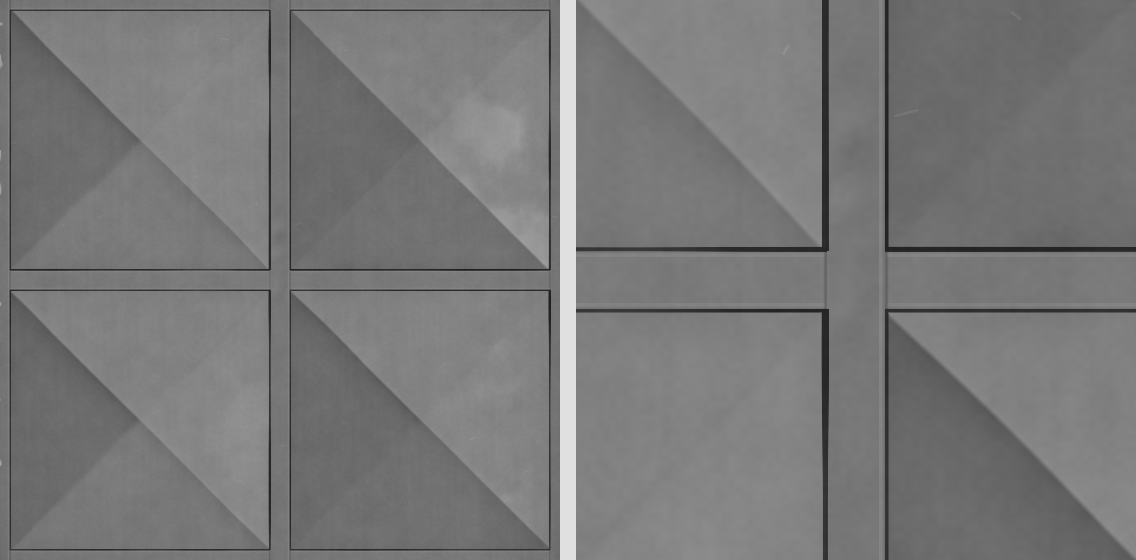
Left: the whole. Right: its middle third, enlarged.
Give the GLSL for this texture, as a WebGL 1 fragment shader.

```glsl
precision highp float;
// Grey painted sheet-metal door: two by two pyramid panels in a flat, dented frame.

uniform vec2 u_resolution;

#define PANELS 2.0         // panels across and down
#define HALF_PANEL 0.4635  // half the panel width, in cells
#define TOP_TONE 0.505
#define RIGHT_TONE 0.518
#define LEFT_TONE 0.425
#define BOTTOM_TONE 0.475
#define FRAME_TONE 0.475
#define SEAM_TONE 0.11
#define SEAM_WIDTH 0.0022  // half width, in cells
#define RIDGE_SHADOW 0.075
#define WEAR 0.075
#define SCRATCHES 26

float hash(vec2 p) {
  return fract(sin(dot(p, vec2(127.1, 311.7))) * 43758.55);
}

// Value noise that wraps after "period" lattice cells over the canvas.
float noise(vec2 uv, vec2 period) {
  vec2 p = uv * period, i = floor(p), f = fract(p);
  f = f * f * (3.0 - 2.0 * f);
  vec2 a = mod(i, period), b = mod(i + 1.0, period);
  return mix(mix(hash(a), hash(vec2(b.x, a.y)), f.x),
             mix(hash(vec2(a.x, b.y)), hash(b), f.x), f.y);
}

float fbm(vec2 uv, float freq) {
  float sum = 0.0, amp = 0.5;
  for (int i = 0; i < 5; i++) {
    sum += amp * noise(uv, vec2(freq));
    freq *= 2.0;
    amp *= 0.5;
  }
  return sum;
}

float stroke(float d, float halfWidth, float px) {
  return 1.0 - smoothstep(halfWidth - 0.5 * px, halfWidth + 0.5 * px, abs(d));
}

float segment(vec2 p, vec2 a, vec2 b) {
  vec2 ab = b - a;
  return length(p - a - ab * clamp(dot(p - a, ab) / dot(ab, ab), 0.0, 1.0));
}

// Four facets with a crisp falling ridge and a soft rising one.
float panelTone(vec2 p, vec2 id, vec2 uv, float px) {
  float bend = (noise(uv, vec2(10.0)) - 0.5) * 0.012;
  float fall = p.x + p.y + bend;
  float rise = p.y - p.x - bend;
  float upper = smoothstep(-0.004 - px, 0.004 + px, fall);
  float soft = mix(0.008, 0.035, noise(uv, vec2(6.0)));
  float leftward = smoothstep(-soft, soft, rise);

  float rightTone = RIGHT_TONE + 0.012 * id.x * id.y;
  float bottomTone = BOTTOM_TONE - 0.03 * id.x;
  float tone = mix(mix(bottomTone, LEFT_TONE, leftward),
                   mix(rightTone, TOP_TONE, leftward), upper);

  // Shadow under the falling ridge, light catching its upper lip
  float reach = mix(10.0, 26.0, noise(uv, vec2(5.0)));
  float strength = mix(1.0, 0.3, id.x * id.y) * mix(0.65, 1.0, leftward);
  tone -= RIDGE_SHADOW * strength * (1.0 - upper) * exp(fall * reach);
  tone += 0.025 * upper * exp(-fall * 60.0);
  tone -= 0.018 * exp(-abs(rise) * 70.0) * noise(uv, vec2(14.0));

  // Rubbed pale patches, mostly toward the right edge
  float patches = smoothstep(0.46, 0.72, fbm(uv, 9.0));
  float exposed = upper * mix(0.25, 1.0, smoothstep(-0.1, 0.42, p.x));
  tone += WEAR * patches * exposed * mix(0.45, 1.0, id.x);

  // Grime and curl at the panel rim
  float rim = HALF_PANEL - max(abs(p.x), abs(p.y));
  tone -= 0.035 * exp(-rim * 40.0) * noise(uv, vec2(16.0));
  return tone;
}

// Continuous uprights with butted rails, dented near the middle crossing.
float frameTone(vec2 p, vec2 uv, float px) {
  float upright = step(HALF_PANEL, abs(p.x));
  float tone = FRAME_TONE - 0.014 * upright;
  float joint = stroke(abs(p.x) - HALF_PANEL, 0.002, px);
  tone -= 0.07 * joint * step(HALF_PANEL, abs(p.y));
  tone += 0.05 * stroke(p.x + HALF_PANEL + 0.007, 0.002, px);
  tone += 0.035 * stroke(abs(p.y) - HALF_PANEL - 0.007, 0.002, px) * (1.0 - upright);
  for (int i = 0; i < 6; i++) {
    float k = float(i);
    vec2 centre = vec2(0.493 + 0.014 * hash(vec2(k, 3.0)), 0.475 + 0.022 * k);
    vec2 v = (uv - centre) / vec2(0.011, 0.014);
    tone += 0.11 * dot(v, vec2(-0.4, 0.7)) * exp(-dot(v, v)) * hash(vec2(k, 8.0));
  }
  float chips = smoothstep(0.83, 0.92, noise(uv, vec2(90.0, 70.0)));
  return tone + 0.18 * chips * (1.0 - smoothstep(0.002, 0.007, uv.x));
}

void main() {
  vec2 uv = gl_FragCoord.xy / u_resolution;
  vec2 id = floor(uv * PANELS);
  vec2 p = fract(uv * PANELS) - 0.5;
  float px = PANELS / min(u_resolution.x, u_resolution.y);

  float outside = max(abs(p.x), abs(p.y)) - HALF_PANEL;
  float tone = mix(panelTone(p, id, uv, px), frameTone(p, uv, px),
                   smoothstep(-0.5 * px, 0.5 * px, outside));

  // Dark seams; the right and lower gaps open unevenly
  float gap = noise(uv, vec2(11.0));
  vec2 width = SEAM_WIDTH * (1.0 + step(0.0, vec2(p.x, -p.y)) * vec2(1.3, 0.5) * gap);
  vec2 within = step(abs(p.yx), vec2(HALF_PANEL + SEAM_WIDTH));
  float seam = max(stroke(abs(p.x) - HALF_PANEL, width.x, px) * within.x,
                   stroke(abs(p.y) - HALF_PANEL, width.y, px) * within.y);
  tone = mix(tone, SEAM_TONE, seam * (0.68 + 0.3 * gap));

  // Fine scattered scratches
  for (int i = 0; i < SCRATCHES; i++) {
    float k = float(i);
    vec2 a = vec2(hash(vec2(k, 1.7)), hash(vec2(k, 5.3)));
    vec2 b = a + vec2(0.03, 0.012) * (vec2(hash(vec2(k, 9.1)), hash(vec2(k, 4.4))) - 0.5);
    tone += 0.045 * stroke(segment(uv, a, b) * PANELS, 0.0015, px) * (1.0 - seam);
  }

  // Broad mottling, faint brushing and grain
  tone += 0.045 * (fbm(uv, 5.0) - 0.48) + 0.03 * (fbm(uv, 40.0) - 0.48);
  tone += 0.01 * (noise(uv, vec2(160.0, 12.0)) - 0.5);
  tone += 0.016 * (noise(uv, vec2(256.0)) - 0.5);
  gl_FragColor = vec4(vec3(tone), 1.0);
}
```
